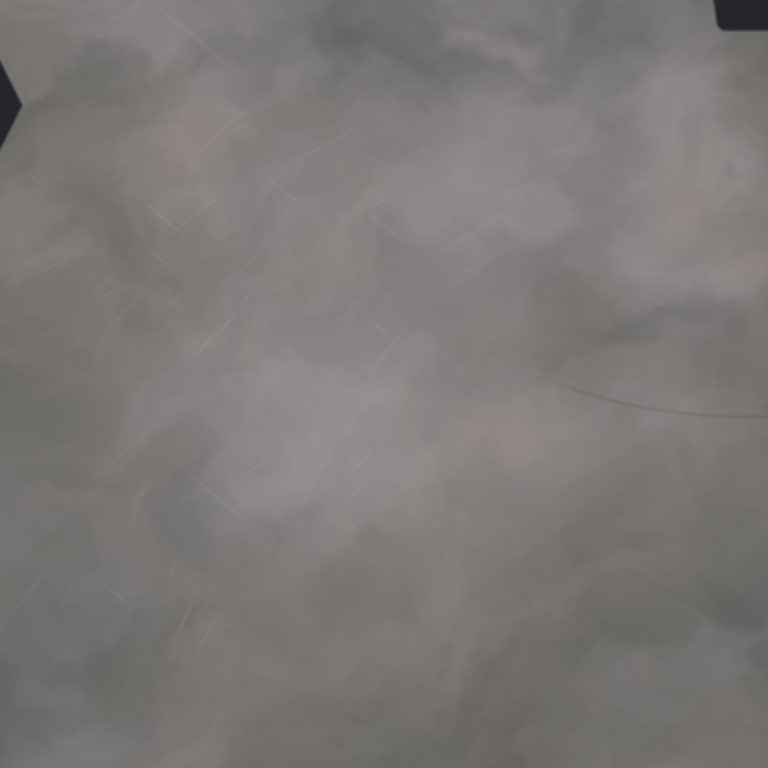
Write a Shadertoy shader that draws this texture.

```glsl
const vec3 DARK_CEMENT = vec3(0.395, 0.395, 0.380);
const vec3 PALE_CEMENT = vec3(0.555, 0.533, 0.530);
const vec3 WARM_TINT = vec3(0.030, -0.006, -0.016);
const vec3 FURNITURE = vec3(0.150, 0.150, 0.165);
const vec2 GLOW_CENTER = vec2(0.50, 0.54);
const vec2 GLOW_RADIUS = vec2(0.48, 0.41);
const float BASE_TONE = 0.18;
const float GLOW_GAIN = 0.78;
const float CLOUD_GAIN = 1.15;
const float STREAK_GAIN = 0.22;
const float SCRATCH_GAIN = 0.16;
const float CRACK_GAIN = 0.24;
const int SCRATCH_COUNT = 64;

vec3 hash3(vec2 p) {
    vec3 q = fract(p.xyx * vec3(0.1031, 0.1030, 0.0973));
    q += dot(q, q.yxz + 33.33);
    return fract((q.xxy + q.yzz) * q.zyx);
}

// Smooth cellular noise: every jittered cell point spreads its own shade
float cellNoise(vec2 p) {
    vec2 cell = floor(p);
    float shade = 0.0, total = 0.0;
    for (int y = -1; y <= 1; y++)
    for (int x = -1; x <= 1; x++) {
        vec2 id = cell + vec2(x, y);
        vec3 h = hash3(id + 57.0);
        vec2 d = id + 0.15 + 0.7 * h.xy - p;
        float w = exp(-5.0 * dot(d, d));
        shade += w * h.z;
        total += w;
    }
    return shade / total - 0.5;
}

float clouds(vec2 p) {
    float sum = 0.0, amp = 0.5;
    for (int i = 0; i < 5; i++) {
        sum += amp * cellNoise(p);
        p = mat2(1.6, 1.2, -1.2, 1.6) * p + 7.3;
        amp *= 0.55;
    }
    return sum;
}

vec2 rotate(vec2 p, float a) {
    return vec2(cos(a) * p.x + sin(a) * p.y, cos(a) * p.y - sin(a) * p.x);
}

float patchMask(vec2 p, vec2 center, vec2 radius) {
    return 1.0 - smoothstep(0.35, 1.1, length((p - center) / radius));
}

// Faint hairlines: shallow near the top, steep near the bottom
float scratches(vec2 p, float px) {
    float sum = 0.0;
    for (int i = 0; i < SCRATCH_COUNT; i++) {
        vec3 h = hash3(vec2(i, 11));
        vec3 k = hash3(vec2(i, 83));
        vec2 center = vec2(0.02 + 0.66 * h.x * sqrt(h.y + 0.2), 0.15 + 0.82 * h.y);
        float angle = mix(1.15, 0.35, h.y) + 0.5 * (h.z - 0.5);
        if (k.z > 0.86) angle = -0.7;
        vec2 q = rotate(p - center, angle);
        q.y += 1.2 * (k.y - 0.5) * q.x * q.x;
        float reach = 0.02 + 0.07 * k.x * k.x;
        float width = 0.0009 + 0.0012 * k.y + 0.4 * px;
        float fade = 1.0 - smoothstep(0.2, 1.0, abs(q.x) / reach);
        sum += fade * exp(-q.y * q.y / (width * width)) * (0.25 + 0.75 * k.z);
    }
    return sum;
}

float crack(vec2 p, float px) {
    float s = clamp((p.x - 0.71) / 0.29, 0.0, 1.0);
    float dist = abs(p.y - 0.457 - 0.05 * pow(1.0 - s, 2.4));
    return smoothstep(0.70, 0.77, p.x) * (1.0 - smoothstep(0.0, 0.0035 + px, dist));
}

float furniture(vec2 p, float px) {
    float wedge = p.x + 0.5 * abs(p.y - 0.863) - 0.029;
    vec2 q = abs(p - vec2(1.05 - 0.15 * (p.y - 0.96), 1.06)) - vec2(0.105, 0.09);
    float block = length(max(q, 0.0)) + min(max(q.x, q.y), 0.0) - 0.010;
    float soft = 0.002 + px;
    return 1.0 - smoothstep(-soft, soft, min(wedge, block));
}

void mainImage(out vec4 fragColor, in vec2 fragCoord) {
    vec2 p = fragCoord / iResolution.xy;
    float px = 1.0 / iResolution.y;

    // Broad light falling off from the middle
    vec2 g = (p - GLOW_CENTER) / GLOW_RADIUS;
    float tone = BASE_TONE + GLOW_GAIN * exp(-dot(g, g));

    // Cloudy trowel marks, with finer brushed streaks toward the top
    vec2 warp = vec2(clouds(p * 5.0 + 3.0), clouds(p * 5.0 + 19.0));
    vec2 w = p + 0.16 * warp;
    tone += CLOUD_GAIN * clouds(rotate(w, 0.4) * vec2(4.0, 5.5));
    float streak = clouds(rotate(w, 0.35) * vec2(9.0, 40.0));
    tone += STREAK_GAIN * streak * smoothstep(0.3, 0.9, p.y);

    // Stains and worn patches
    w += 0.12 * warp;
    tone -= 0.32 * patchMask(w, vec2(0.79, 0.65), vec2(0.14, 0.15));
    tone -= 0.25 * patchMask(w, vec2(0.54, 0.92), vec2(0.24, 0.10));
    tone += 0.45 * patchMask(w, vec2(0.61, 0.93), vec2(0.09, 0.06));
    tone -= 0.22 * patchMask(w, vec2(0.06, 0.78), vec2(0.20, 0.13));
    tone += 0.28 * patchMask(w, vec2(0.92, 0.76), vec2(0.16, 0.18));
    tone += 0.22 * patchMask(w, vec2(0.10, 0.95), vec2(0.25, 0.12));

    tone += SCRATCH_GAIN * scratches(p, px) - CRACK_GAIN * crack(p, px);

    vec3 color = mix(DARK_CEMENT, PALE_CEMENT, clamp(tone, -0.25, 1.25));
    color += WARM_TINT * clouds(p * 3.5 + 41.0);
    color = mix(color, FURNITURE, furniture(p, px));
    fragColor = vec4(color, 1.0);
}
```
